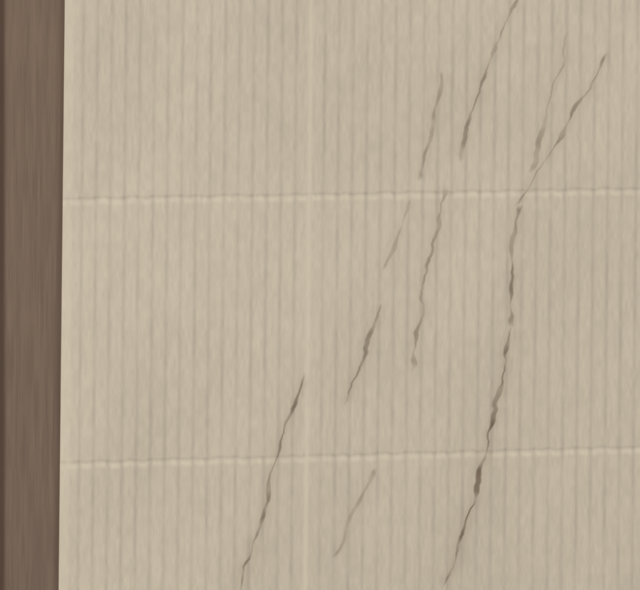
Reproduce this texture procedurally as a Shadertoy shader.

```glsl
// Ribbed beige stone tiles with diagonal dark veins, beaded joints and a brown wooden post at the left.

const vec3 STONE = vec3(0.752, 0.707, 0.627);
const vec3 STONE_LIGHT = vec3(0.84, 0.79, 0.70);
const vec3 VEIN_COLOR = vec3(0.40, 0.34, 0.28);
const vec3 WOOD = vec3(0.46, 0.39, 0.335);
const vec3 WOOD_DARK = vec3(0.30, 0.24, 0.20);

const float LEAN = 0.0105;        // sideways drift of upright lines per unit of height
const float POST_EDGE = 0.0915;
const float SEAM_X = 0.4767;
const float RIB_PITCH = 0.0222;
const float ROW_PITCH = 0.412;
const float ROW_START = 0.193;

// Each vein: upper end xy, lower end xy
const int VEINS = 11;
const vec4 VEIN_ENDS[VEINS] = vec4[](
    vec4(0.81, 0.93, 0.72, 0.67), vec4(0.69, 0.81, 0.655, 0.64),
    vec4(0.64, 0.61, 0.60, 0.50), vec4(0.70, 0.63, 0.648, 0.34),
    vec4(0.945, 0.84, 0.81, 0.60), vec4(0.81, 0.60, 0.797, 0.41),
    vec4(0.797, 0.41, 0.69, 0.0), vec4(0.885, 0.87, 0.827, 0.65),
    vec4(0.596, 0.447, 0.54, 0.29), vec4(0.471, 0.336, 0.375, -0.01),
    vec4(0.585, 0.19, 0.52, 0.05));
// Strength and sideways bow
const vec2 VEIN_STYLE[VEINS] = vec2[](
    vec2(0.62, -0.009), vec2(0.42, 0.004), vec2(0.32, 0.0), vec2(0.50, -0.008),
    vec2(0.58, 0.004), vec2(0.72, -0.004), vec2(0.85, 0.014), vec2(0.42, 0.003),
    vec2(0.58, 0.003), vec2(0.72, -0.003), vec2(0.34, 0.0));

float hash(vec2 p) {
    vec3 q = fract(p.xyx * 0.1031);
    q += dot(q, q.yzx + 33.33);
    return fract((q.x + q.y) * q.z);
}

float noise(vec2 p) {
    vec2 i = floor(p), f = fract(p);
    f = f * f * (3.0 - 2.0 * f);
    return mix(mix(hash(i), hash(i + vec2(1, 0)), f.x),
               mix(hash(i + vec2(0, 1)), hash(i + vec2(1, 1)), f.x), f.y);
}

float fbm(vec2 p) {
    float sum = 0.0, gain = 0.5;
    for (int i = 0; i < 4; i++) {
        sum += gain * noise(p);
        p = p * 2.03 + 17.0;
        gain *= 0.5;
    }
    return sum / 0.9375;
}

// Soft line: 1 at the centre, fading out around halfWidth
float stroke(float d, float halfWidth, float soft) {
    return 1.0 - smoothstep(halfWidth - soft, halfWidth + soft, abs(d));
}

// Broken, wobbling vein with a faint halo
float vein(vec2 p, vec4 ends, vec2 style, float seed) {
    float t = (ends.y - p.y) / (ends.y - ends.w);
    float wobble = (fbm(vec2(p.y * 28.0, seed * 9.0)) - 0.5) * 0.016;
    float x = mix(ends.x, ends.z, t) + style.y * 4.0 * t * (1.0 - t) + wobble;
    float grain = noise(vec2(p.y * 45.0, seed * 13.0 + 3.0));
    float core = stroke(p.x - x, mix(0.0012, 0.0048, grain * grain), 0.0024);
    float halo = exp(-abs(p.x - x) / 0.009) * 0.17;
    float inside = smoothstep(-0.02, 0.05, t) * smoothstep(1.02, 0.93, t);
    float breaks = mix(0.35, 1.0, noise(vec2(p.y * 70.0, seed * 5.0)));
    return inside * style.x * max(core * breaks, halo);
}

// Ribs, joints and mottling of the stone
vec3 stone(vec2 p, float x, float aa) {
    float blotch = fbm(vec2(p.x * 7.0 - p.y * 2.5, p.y * 4.0)) - 0.5;
    float fibre = fbm(vec2(x * 230.0, p.y * 65.0)) - 0.5;
    vec3 color = STONE * (1.0 + 0.07 * blotch + 0.075 * fibre);
    color *= 1.0 + 0.025 * (p.y - 0.45) - 0.025 * (p.x - 0.45);

    float rib = (x - POST_EDGE) / RIB_PITCH + 0.15;
    float id = floor(rib);
    float ribbed = smoothstep(0.012, 0.018, x - POST_EDGE);
    float wear = 0.4 + 0.6 * noise(vec2(id * 7.0, p.y * 18.0));
    float groove = stroke((fract(rib) - 0.5) * RIB_PITCH, 0.0022, 0.0021 + aa);
    color *= 1.0 - 0.085 * groove * wear * ribbed;

    // Beaded horizontal joints, nearly level
    float slope = mix(0.032, 0.015, p.y / 0.75);
    float row = (p.y - slope * (p.x - 0.1) - ROW_START) / ROW_PITCH;
    float dy = (row - round(row)) * ROW_PITCH + (noise(vec2(x * 90.0, 4.0)) - 0.5) * 0.003;
    float bead = stroke(fract(rib + dy * 12.0 + 0.5) - 0.5, 0.31, 0.15);
    float glow = 0.25 + 0.75 * bead * (0.5 + 0.5 * hash(vec2(id, round(row) + 8.0)));
    color *= 1.0 - 0.07 * stroke(dy - 0.007, 0.002, 0.003) * (1.0 - bead * 0.5);
    color = mix(color, STONE_LIGHT, 0.62 * glow * stroke(dy, 0.0035, 0.0025 + aa));

    // Upright seam and smooth border
    color = mix(color, STONE_LIGHT, 0.60 * stroke(x - SEAM_X, 0.0032, 0.0022 + aa));
    color = mix(color, STONE_LIGHT, 0.28 * (1.0 - ribbed));

    float dark = 0.0;
    for (int i = 0; i < VEINS; i++)
        dark = max(dark, vein(p, VEIN_ENDS[i], VEIN_STYLE[i], float(i) + 1.0));
    return mix(color, VEIN_COLOR, dark);
}

vec3 wood(vec2 p, float x) {
    float grain = fbm(vec2(x * 260.0, p.y * 14.0)) - 0.5;
    vec3 color = WOOD * (1.0 + 0.16 * grain - 0.06 * (0.45 - p.y));
    float edges = max(1.0 - smoothstep(0.003, 0.012, p.x), smoothstep(0.078, 0.0915, x) * 0.6);
    return mix(color, WOOD_DARK, 0.8 * edges);
}

void mainImage(out vec4 fragColor, in vec2 fragCoord) {
    vec2 p = fragCoord / iResolution.x;
    float aa = 1.0 / iResolution.x;
    float x = p.x - LEAN * p.y;
    float onStone = smoothstep(-aa, aa, x - POST_EDGE);
    fragColor = vec4(mix(wood(p, x), stone(p, x, aa), onStone), 1.0);
}
```
